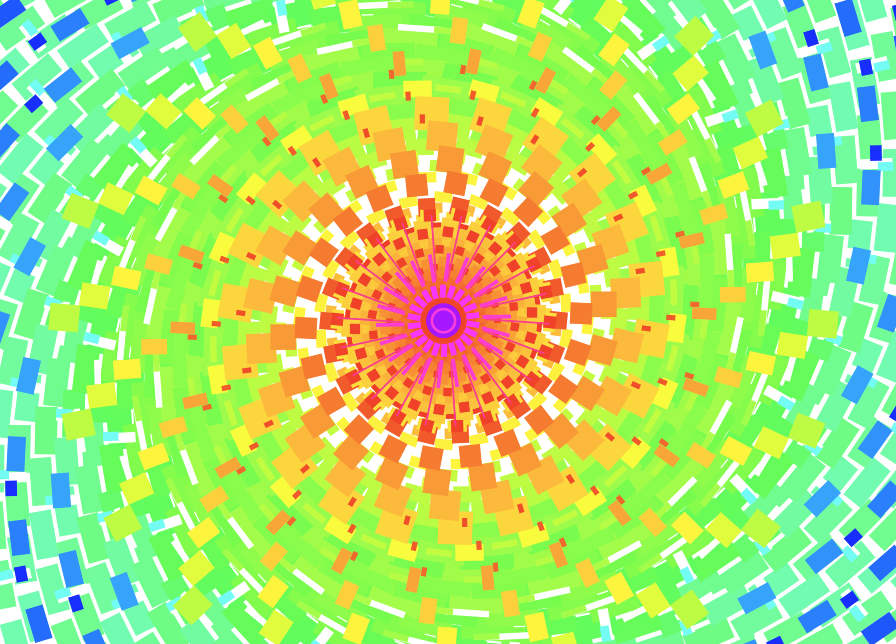
A Shadertoy shader for this background:

```glsl
// Rainbow whirl of tilted tiles: a violet core, magenta spokes and spiralling rings on white.

const float TAU = 6.2831853;
const float ARMS = 22.0;                  // tiles per ring
const float SECTOR = TAU / ARMS;
const vec2  CENTER = vec2(0.495, 0.502);  // share of the canvas
const float TURN = 1.19;                  // angle of the first arm
const float SWIRL = 1.36;                 // turn per unit of radius
const float MOSAIC_STEP = 0.016;          // gap between mosaic rings
const float MOSAIC_TILT = 0.45;           // slant per unit of radius
const float GOLDEN = 0.382;               // stagger of mosaic rings
const float HEART_RADIUS = 0.145;
const vec3  PAPER = vec3(1.0);

// Hue to colour: deep reds and blues, softer greens and cyans
vec3 tint(float hue) {
    float green = smoothstep(0.19, 0.27, hue) * (1.0 - smoothstep(0.5, 0.58, hue));
    float pale = smoothstep(0.28, 0.38, hue) * (1.0 - smoothstep(0.50, 0.58, hue));
    float blue = smoothstep(0.55, 0.65, hue) * (1.0 - smoothstep(0.77, 0.85, hue));
    float red = 1.0 - smoothstep(0.02, 0.13, hue);
    float saturation = 0.76 - 0.06 * green - 0.15 * pale + 0.15 * blue + 0.07 * red;
    vec3 wheel = clamp(abs(mod(hue * 6.0 + vec3(0.0, 4.0, 2.0), 6.0) - 3.0) - 1.0, 0.0, 1.0);
    return (0.99 - 0.05 * red) * mix(vec3(1.0), wheel, saturation);
}

vec2 rotate(vec2 p, float angle) {
    float c = cos(angle), s = sin(angle);
    return vec2(c * p.x - s * p.y, s * p.x + c * p.y);
}

float boxDistance(vec2 p, vec2 halfSize) {
    vec2 d = abs(p) - halfSize;
    return length(max(d, 0.0)) + min(max(d.x, d.y), 0.0);
}

// Paints one ring of tiles; size is (radial, tangential) half extent
void paintRing(inout vec3 color, vec2 p, float radius, vec2 size,
               float shift, float tilt, vec3 ink) {
    float soft = 0.6 / iResolution.y;
    if (abs(length(p) - radius) > length(size) + 0.01) return;
    float phase = TURN + SWIRL * radius + shift * SECTOR;
    float nearest = round((atan(p.y, p.x) - phase) / SECTOR);
    for (float j = -1.0; j <= 1.0; j++) {
        vec2 q = rotate(p, -(nearest + j) * SECTOR - phase) - vec2(radius, 0.0);
        float d = boxDistance(rotate(q, tilt), size);
        color = mix(color, ink, 1.0 - smoothstep(-soft, soft, d));
    }
}

// Staggered tiles from yellow to spring green, loosening outwards
void paintMosaic(inout vec3 color, vec2 p) {
    for (float i = 0.0; i < 47.0; i++) {
        float r = 0.88 - i * MOSAIC_STEP;
        float hue = 0.08 + 0.19 * smoothstep(0.08, 0.36, r)
                  + 0.12 * smoothstep(0.42, 0.68, r) + 0.022 * sin(i * 2.4);
        vec2 size = mix(vec2(0.008, 0.014), vec2(0.024, 0.042), smoothstep(0.22, 0.37, r));
        size *= 1.0 - vec2(0.28, 0.12) * smoothstep(0.40, 0.60, r);
        paintRing(color, p, r, size, i * GOLDEN, MOSAIC_TILT * r, tint(hue));
    }
}

// Small tiles set into the mosaic: slivers, gaps, cyan chips and blue tiles
void paintInlays(inout vec3 color, vec2 p) {
    for (float i = 0.0; i < 4.0; i++) {
        float r = 0.36 + 0.045 * i;
        paintRing(color, p, r, vec2(0.005, 0.020), 0.55 + 0.3 * i, 0.1, tint(0.22 + 0.01 * i));
        paintRing(color, p, r + 0.095, vec2(0.005, 0.034), 0.45 + 0.2 * i, 0.15, PAPER);
    }
    for (float i = 0.0; i < 5.0; i++) {
        float r = 0.535 + 0.06 * i;
        paintRing(color, p, r, vec2(0.025, 0.008), 0.5 + GOLDEN * i, 0.3, PAPER);
        paintRing(color, p, r + 0.012, vec2(0.012, 0.007), 0.4 + GOLDEN * i, 0.3, tint(0.49));
    }
    for (float i = 0.0; i < 6.0; i++) {
        float r = 0.65 + 0.045 * i;
        paintRing(color, p, r, vec2(0.014, 0.027), 0.2 + GOLDEN * i, 0.35, tint(0.575 + 0.012 * i));
        paintRing(color, p, r + 0.07, vec2(0.009, 0.012), 0.7 + GOLDEN * i, 0.35, tint(0.65));
    }
}

// Spiral arms: upright dashes outside, growing squares inside
void paintArms(inout vec3 color, vec2 p) {
    for (float i = 4.0; i >= 0.0; i--) {
        float r = 0.405 + 0.046 * i;
        vec2 size = vec2(0.019 + 0.001 * i, 0.009 + 0.003 * i);
        paintRing(color, p, r, size, 0.0, 0.08, tint(0.095 + 0.032 * i));
    }
    paintRing(color, p, 0.362, vec2(0.013, 0.022), 0.0, 0.1, tint(0.17));
    for (float i = 5.0; i >= 0.0; i--) {
        float r = 0.142 + 0.036 * i;
        vec2 size = vec2(0.011, 0.010) + vec2(0.0030, 0.0033) * i;
        paintRing(color, p, r, size, 0.0, 0.1, tint(0.018 + 0.023 * i));
    }
    for (float i = 0.0; i < 3.0; i++)
        paintRing(color, p, 0.315 + 0.038 * i, vec2(0.007, 0.004), 0.2, 0.1, tint(0.03 + 0.01 * i));
}

// Warm disc, red tiles, magenta spokes and the violet core
void paintHeart(inout vec3 color, vec2 p) {
    float r = length(p), soft = 0.6 / iResolution.y;
    vec3 glow = tint(mix(0.02, 0.13, smoothstep(0.02, 0.14, r)));
    color = mix(color, glow, smoothstep(HEART_RADIUS + soft, HEART_RADIUS - soft, r));
    for (float i = 0.0; i < 9.0; i++) {
        float ring = 0.165 - 0.015 * i;
        paintRing(color, p, ring, vec2(0.009, 0.09 * ring), GOLDEN * i, 0.1, tint(0.14 - 0.012 * i));
    }
    for (float i = 0.0; i < 4.0; i++)
        paintRing(color, p, 0.165 - 0.027 * i, vec2(0.0095 - 0.0015 * i), 0.5 * i, 0.1, tint(0.02));
    paintRing(color, p, 0.115, vec2(0.050, 0.0014), 0.25, 0.06, tint(0.93));
    paintRing(color, p, 0.083, vec2(0.022, 0.0030), 0.7, 0.06, tint(0.87));
    paintRing(color, p, 0.046, vec2(0.010, 0.0045), 0.2, 0.06, tint(0.83));
    float band = smoothstep(0.002 + soft, 0.002 - soft, abs(r - 0.018));
    vec3 core = mix(tint(0.77), tint(0.86), band);
    color = mix(color, core, smoothstep(0.027 + soft, 0.027 - soft, r));
}

void mainImage(out vec4 fragColor, in vec2 fragCoord) {
    vec2 p = (fragCoord - CENTER * iResolution.xy) / iResolution.y;
    vec3 color = PAPER;
    paintMosaic(color, p);
    paintInlays(color, p);
    paintArms(color, p);
    paintHeart(color, p);
    fragColor = vec4(color, 1.0);
}
```
